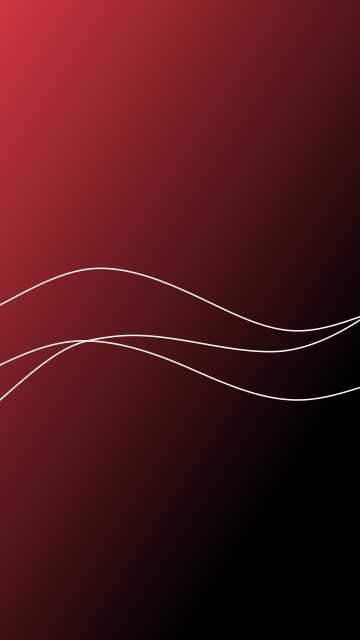
A Shadertoy shader for this background:

```glsl
// A red to black diagonal gradient crossed by three thin white waves.
// Each wave is a smooth cubic curve through five knots, drawn by its
// slope-corrected distance. The unit of length is the canvas width.

const float HEIGHT = 16.0 / 9.0;              // canvas height in widths
const vec3  GLOW_RED = vec3(0.82, 0.21, 0.25);
const vec3  LINE_WHITE = vec3(0.99, 0.97, 0.96);
const vec2  FADE_DIRECTION = vec2(1.0, 0.66); // right and down from top left
const float FADE_LENGTH = 1.671;              // where the red reaches black
const float LINE_HALF_WIDTH = 0.0021;
const int   KNOTS = 5;

// Knots hold x, height and slope
const vec3 UPPER_WAVE[KNOTS] = vec3[KNOTS](
    vec3(0.0, 0.9306, 0.53), vec3(0.2778, 1.0324, 0.0),
    vec3(0.5556, 0.9502, -0.47), vec3(0.8264, 0.8588, 0.0),
    vec3(1.0, 0.8981, 0.36));
const vec3 MIDDLE_WAVE[KNOTS] = vec3[KNOTS](
    vec3(0.0, 0.6667, 0.87), vec3(0.2431, 0.8310, 0.22),
    vec3(0.3704, 0.8461, 0.0), vec3(0.7523, 0.8009, 0.0),
    vec3(1.0, 0.8889, 0.64));
const vec3 LOWER_WAVE[KNOTS] = vec3[KNOTS](
    vec3(0.0, 0.7639, 0.48), vec3(0.2315, 0.8310, 0.0),
    vec3(0.5324, 0.7523, -0.44), vec3(0.8264, 0.6667, 0.0),
    vec3(1.0, 0.7014, 0.32));

// Height and slope of the cubic between two knots
vec2 hermite(float x, vec3 a, vec3 b) {
    float span = b.x - a.x;
    float u = (x - a.x) / span;
    float rise = b.y - a.y;
    float c2 = 3.0 * rise - span * (2.0 * a.z + b.z);
    float c3 = span * (a.z + b.z) - 2.0 * rise;
    float height = a.y + u * (span * a.z + u * (c2 + u * c3));
    float slope = a.z + u * (2.0 * c2 + 3.0 * u * c3) / span;
    return vec2(height, slope);
}

// Antialiased coverage of one wave
float waveLine(vec2 p, vec3 knots[KNOTS], float pixel) {
    vec2 curve = hermite(p.x, knots[0], knots[1]);
    for (int i = 1; i < KNOTS - 1; i++) {
        if (p.x >= knots[i].x) curve = hermite(p.x, knots[i], knots[i + 1]);
    }
    float dist = abs(p.y - curve.x) / sqrt(1.0 + curve.y * curve.y);
    return clamp((LINE_HALF_WIDTH - dist) / pixel + 0.5, 0.0, 1.0);
}

void mainImage(out vec4 fragColor, in vec2 fragCoord) {
    vec2 p = fragCoord / iResolution.xy * vec2(1.0, HEIGHT);
    float pixel = max(1.0 / iResolution.x, HEIGHT / iResolution.y);

    // Diagonal fade
    float fade = dot(vec2(p.x, HEIGHT - p.y), FADE_DIRECTION) / FADE_LENGTH;
    vec3 color = GLOW_RED * clamp(1.0 - fade, 0.0, 1.0);

    // Waves
    color = mix(color, LINE_WHITE, waveLine(p, UPPER_WAVE, pixel));
    color = mix(color, LINE_WHITE, waveLine(p, MIDDLE_WAVE, pixel));
    color = mix(color, LINE_WHITE, waveLine(p, LOWER_WAVE, pixel));

    fragColor = vec4(color, 1.0);
}
```
